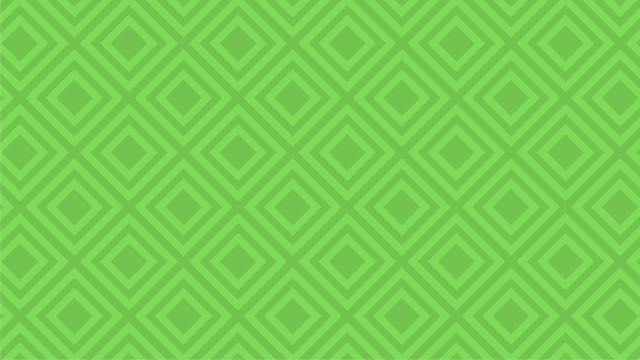
A WebGL 2 fragment shader for this pattern:

```glsl
#version 300 es
precision highp float;

uniform vec2 u_resolution;
out vec4 fragColor;

// Antialiased ring between two diamond radii
float ring(float d, float inner, float outer, float aa) {
    return smoothstep(inner - aa, inner + aa, d) - smoothstep(outer - aa, outer + aa, d);
}

void main() {
    const float period = 0.3032;
    vec2 uv = gl_FragCoord.xy / u_resolution.y;
    vec2 p = (uv - vec2(0.6613, 0.5764)) / period;

    // Diagonal lattice: each cell is a diamond, 0 at its centre and 1 at its border
    vec2 cell = fract(vec2(p.x + p.y, p.x - p.y) + 0.5) - 0.5;
    float d = 2.0 * max(abs(cell.x), abs(cell.y));
    float aa = 1.8 / (period * u_resolution.y);

    // Two concentric light bands on the darker ground
    float bands = ring(d, 0.336, 0.528, aa) + ring(d, 0.708, 0.898, aa);

    vec3 darkGreen = vec3(0.443, 0.763, 0.306);
    vec3 lightGreen = vec3(0.494, 0.855, 0.341);
    vec3 color = mix(darkGreen, lightGreen, bands);

    // Faint pale sliver along the left and bottom borders
    float pixel = 1.0 / u_resolution.y;
    float border = min(uv.x, uv.y);
    float sliver = 1.0 - smoothstep(0.0022 - 0.5 * pixel, 0.0022 + 0.5 * pixel, border);
    color = mix(color, vec3(0.80, 0.94, 0.74), 0.18 * sliver);

    fragColor = vec4(color, 1.0);
}
```
